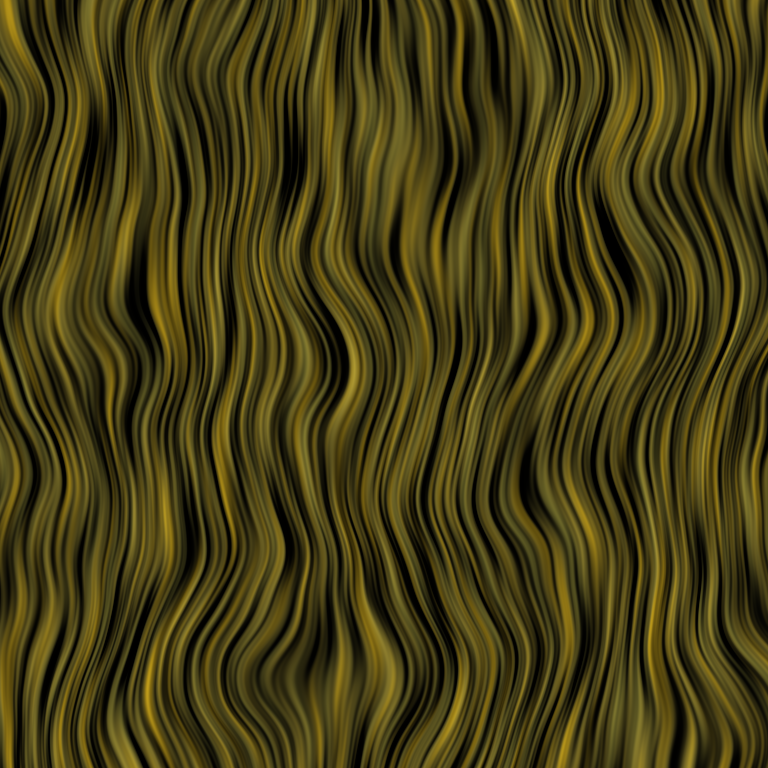
A WebGL 2 fragment shader for this texture:

```glsl
#version 300 es
precision highp float;
// Wavy vertical strands of olive and gold fibre with thin black gaps.

uniform vec2 u_resolution;
out vec4 fragColor;

// Bending of the strands
const vec2 BEND_FREQ = vec2(3.5, 4.2);
const float BEND_AMOUNT = 0.09;
const float RIPPLE_AMOUNT = 0.012;

// Strand layers: cells across and along the canvas, and their weights
const vec2 CLUMP_FREQ = vec2(45.0, 6.5);
const vec2 STRAND_FREQ = vec2(98.0, 5.0);
const vec2 HAIR_FREQ = vec2(190.0, 5.5);
const vec3 LAYER_WEIGHTS = vec3(0.6, 1.0, 0.62);
const float STAGGER_FREQ = 23.0;
const float STAGGER_AMOUNT = 1.8;

// Tone and colour
const float MID_TONE = 0.275;
const float SHADE_GAIN = 0.62;
const float LIGHT_GAIN = 0.42;
const float BLACK_SOFTNESS = 0.03;
const vec3 OLIVE = vec3(1.0, 0.89, 0.32);
const vec3 GOLD = vec3(1.14, 0.93, 0.16);
const vec3 MOSS = vec3(0.93, 0.89, 0.36);

// Integer hash of a lattice point, giving a unit gradient
vec2 latticeGradient(ivec2 cell, uint seed) {
    uint h = uint(cell.x) * 0x9E3779B1u ^ uint(cell.y) * 0x85EBCA77u ^ seed * 0xC2B2AE3Du;
    h = (h ^ (h >> 15)) * 0x2C1B3C6Du;
    h = (h ^ (h >> 12)) * 0x297A2D39u;
    h ^= h >> 15;
    float angle = 6.28319 * float(h & 0xFFFFu) / 65536.0;
    return vec2(cos(angle), sin(angle));
}

float gradientNoise(vec2 p, uint seed) {
    ivec2 cell = ivec2(floor(p));
    vec2 f = fract(p);
    vec2 s = f * f * f * (f * (f * 6.0 - 15.0) + 10.0);
    float a = dot(latticeGradient(cell, seed), f);
    float b = dot(latticeGradient(cell + ivec2(1, 0), seed), f - vec2(1.0, 0.0));
    float c = dot(latticeGradient(cell + ivec2(0, 1), seed), f - vec2(0.0, 1.0));
    float d = dot(latticeGradient(cell + ivec2(1, 1), seed), f - vec2(1.0));
    return mix(mix(a, b, s.x), mix(c, d, s.x), s.y);
}

// Long noise cells whose ends are staggered so that no rows show
float strandLayer(vec2 p, vec2 freq, uint seed) {
    float stagger = gradientNoise(vec2(p.x * STAGGER_FREQ, 0.37), seed + 50u);
    return gradientNoise(p * freq + vec2(0.0, stagger * STAGGER_AMOUNT), seed);
}

void main() {
    vec2 uv = gl_FragCoord.xy / u_resolution;

    // Sway the strands sideways
    vec2 p = uv;
    p.x += BEND_AMOUNT * gradientNoise(uv * BEND_FREQ, 1u);
    p.x += RIPPLE_AMOUNT * gradientNoise(uv * BEND_FREQ * 2.3, 2u);

    // Sum clumps, strands and fine hairs
    vec3 layers = vec3(strandLayer(p, CLUMP_FREQ, 3u),
                       strandLayer(p, STRAND_FREQ, 4u),
                       strandLayer(p, HAIR_FREQ, 5u));
    float relief = dot(layers, LAYER_WEIGHTS);

    // Deep gaps, gentler highlights, soft clip at black
    float tone = MID_TONE + relief * (relief < 0.0 ? SHADE_GAIN : LIGHT_GAIN);
    tone = 0.5 * (tone + sqrt(tone * tone + BLACK_SOFTNESS * BLACK_SOFTNESS));

    // Drift each strand between moss, olive and gold
    float hue = 2.2 * strandLayer(p, STRAND_FREQ * vec2(0.8, 0.7), 6u) + 0.6 * relief;
    vec3 tint = mix(OLIVE, GOLD, clamp(hue, 0.0, 1.0));
    tint = mix(tint, MOSS, clamp(-hue, 0.0, 1.0));

    fragColor = vec4(clamp(tone * tint, 0.0, 1.0), 1.0);
}
```
